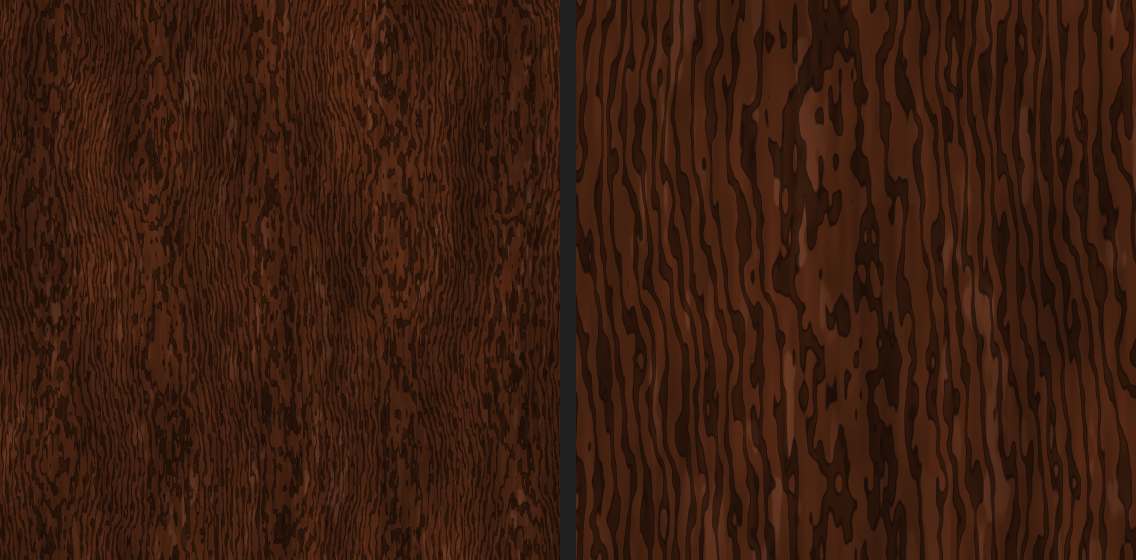
Left: the whole. Right: its middle third, enlarged.
A WebGL 1 fragment shader for this texture:

```glsl
precision highp float;

uniform vec2 u_resolution;

const float TAU = 6.2831853;
const vec3 GROOVE = vec3(0.160, 0.076, 0.036);
const vec3 EDGE = vec3(0.095, 0.046, 0.024);
const vec3 WOOD = vec3(0.268, 0.129, 0.064);
const vec3 FLECK = vec3(0.400, 0.225, 0.150);

float hash(vec2 cell) {
  vec3 q = fract(cell.xyx * vec3(0.1031, 0.1030, 0.0973));
  q += dot(q, q.yzx + 33.33);
  return fract((q.x + q.y) * q.z);
}

float noise(vec2 p) {
  vec2 i = floor(p);
  vec2 f = fract(p);
  f = f * f * (3.0 - 2.0 * f);
  float low = mix(hash(i), hash(i + vec2(1.0, 0.0)), f.x);
  float high = mix(hash(i + vec2(0.0, 1.0)), hash(i + vec2(1.0, 1.0)), f.x);
  return mix(low, high, f.y);
}

float fbm(vec2 p) {
  float sum = 0.0;
  float weight = 0.5;
  for (int i = 0; i < 4; i++) {
    sum += weight * noise(p);
    p = p * 2.03 + 17.3;
    weight *= 0.5;
  }
  return sum / 0.9375;
}

// Growth rings: vertical columns of eyes, bent by slow noise and frayed by fibres.
float ringPhase(vec2 p) {
  float sway = 0.05 * (noise(vec2(p.x * 2.0, p.y * 3.0) + 5.0) - 0.5);
  float columns = 7.5 * cos(TAU * 2.5 * (p.x + sway - 0.1));
  float eyes = 5.0 * noise(p * vec2(5.0, 5.5) + 31.0);
  float waver = 0.9 * noise(p * vec2(35.0, 24.0) + 3.0);
  float fray = 0.8 * noise(p * vec2(190.0, 42.0) + 71.0)
             + 0.35 * noise(p * vec2(330.0, 95.0) + 13.0);
  return columns + eyes + waver + fray;
}

vec3 woodColor(vec2 p) {
  float wave = 0.5 + 0.5 * cos(TAU * ringPhase(p));
  float wear = 0.22 * (fbm(p * vec2(28.0, 9.0) + 43.0) - 0.5);
  float level = wave + wear;

  // Raised wood, sunken grooves and the dark rim between them.
  float land = smoothstep(0.22, 0.36, level);
  float rim = 1.0 - smoothstep(0.04, 0.16, abs(level - 0.25));
  float fibre = noise(p * vec2(240.0, 30.0) + 9.0);
  vec3 wood = WOOD * (0.9 + 0.22 * fibre);
  vec3 color = mix(GROOVE * (0.8 + 0.4 * fibre), wood, land);
  color = mix(color, EDGE, 0.75 * rim);

  // Pale vertical flecks gathered in loose streaks.
  float streak = smoothstep(0.42, 0.72, fbm(p * vec2(24.0, 4.0) + 87.0));
  float chip = noise(p * vec2(150.0, 27.0) + 57.0)
             + 0.25 * noise(p * vec2(300.0, 80.0) + 19.0);
  float fleck = smoothstep(0.78, 0.94, chip) * (0.2 + 0.8 * streak);
  color = mix(color, FLECK, 0.65 * fleck * (0.25 + 0.75 * land));

  // Broad stains along the grain.
  float stain = fbm(p * vec2(18.0, 4.0) + 23.0);
  return color * (0.65 + 0.72 * stain);
}

void main() {
  // Four samples per pixel soften the fine edges.
  vec3 color = vec3(0.0);
  for (int i = 0; i < 4; i++) {
    float index = float(i);
    vec2 offset = vec2(mod(index, 2.0), floor(index / 2.0)) * 0.5 - 0.25;
    color += woodColor((gl_FragCoord.xy + offset) / u_resolution.y);
  }
  gl_FragColor = vec4(color * 0.25, 1.0);
}
```
